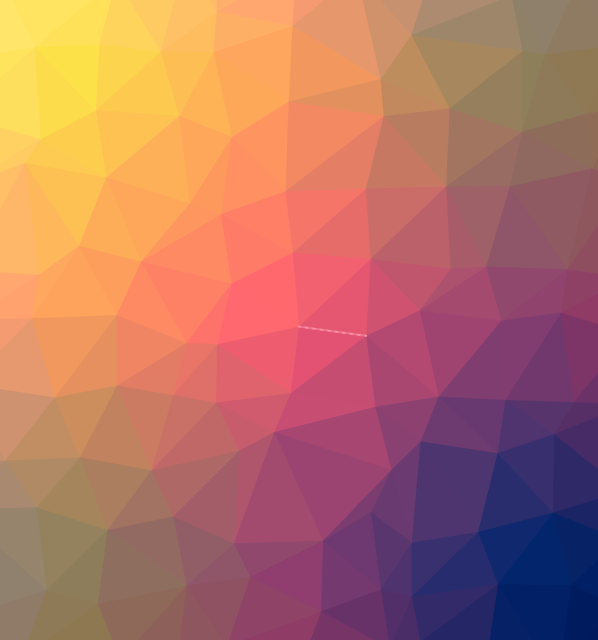
This background is drawn by a WebGL 1 fragment shader. Its source:

```glsl
precision highp float;
uniform vec2 u_resolution;

const vec2 CELL = vec2(0.105, 0.107);
const vec2 ORIGIN = vec2(0.0, -0.0175);

vec2 hash2(vec2 p) {
  vec3 q = fract(p.xyx * vec3(0.1031, 0.1030, 0.0973) + 0.37);
  q += dot(q, q.yzx + 33.33);
  return fract((q.xx + q.yz) * q.zy);
}

// Mesh node: calm in the middle, scattered further out
vec2 node(vec2 id) {
  float scatter = smoothstep(0.5, 2.0, length(id - vec2(0.5, 0.0)));
  vec2 jitter = (hash2(id + 20.0) - vec2(0.5, 0.36)) * 0.76 * scatter;
  jitter.y += 0.067 * cos(3.14159 * id.x);
  return ORIGIN + (id + jitter) * CELL;
}

// Yellow to pink to navy along one axis
vec3 ramp(float t) {
  vec3 c = mix(vec3(1.0, 0.90, 0.44), vec3(0.99, 0.88, 0.28), smoothstep(0.0, 0.13, t));
  c = mix(c, vec3(1.0, 0.345, 0.45), clamp((t - 0.13) / 0.37, 0.0, 1.0));
  c = mix(c, vec3(0.01, 0.15, 0.43), clamp((t - 0.5) / 0.37, 0.0, 1.0));
  return mix(c, vec3(0.0, 0.10, 0.36), smoothstep(0.87, 1.0, t));
}

// Blend of the horizontal and vertical ramps
vec3 field(vec2 p) {
  float aspect = u_resolution.x / u_resolution.y;
  vec2 t = clamp(vec2(p.x / aspect + 0.5, 0.5 - p.y), 0.0, 1.0);
  vec3 bend = vec3(1.2, 0.9, 1.2);
  vec3 sum = pow(ramp(t.x), bend) + pow(ramp(t.y), bend);
  return pow(0.5 * sum, 1.0 / bend);
}

float cross2(vec2 a, vec2 b) {
  return a.x * b.y - a.y * b.x;
}

float edgeDistance(vec2 p, vec2 a, vec2 b) {
  return cross2(b - a, p - a) / max(length(b - a), 1e-5);
}

// Flat facet, weighted by its coverage of the pixel
vec4 facet(vec2 p, vec2 a, vec2 b, vec2 c, float pixel) {
  float side = sign(cross2(b - a, c - a));
  float d = min(side * edgeDistance(p, a, b),
            min(side * edgeDistance(p, b, c), side * edgeDistance(p, c, a)));
  float cover = clamp(d / pixel + 0.5, 0.0, 1.0);
  return vec4(field((a + b + c) / 3.0), 1.0) * cover;
}

void main() {
  float pixel = 1.0 / u_resolution.y;
  vec2 p = (gl_FragCoord.xy - 0.5 * u_resolution) * pixel;
  vec2 home = floor((p - ORIGIN) / CELL);

  // Each cell is split along its shorter diagonal
  vec4 total = vec4(field(p), 1.0) * 0.001;
  for (int j = -1; j <= 1; j++) {
    for (int i = -1; i <= 1; i++) {
      vec2 id = home + vec2(float(i), float(j));
      vec2 a = node(id);
      vec2 b = node(id + vec2(1.0, 0.0));
      vec2 c = node(id + vec2(1.0, 1.0));
      vec2 d = node(id + vec2(0.0, 1.0));
      if (distance(a, c) < 1.1 * distance(b, d)) {
        total += facet(p, a, b, c, pixel) + facet(p, a, c, d, pixel);
      } else {
        total += facet(p, a, b, d, pixel) + facet(p, b, c, d, pixel);
      }
    }
  }
  vec3 color = total.rgb / total.a;

  // Fine dashed highlight on the central edge
  vec2 start = node(vec2(0.0));
  vec2 span = node(vec2(1.0, 0.0)) - start;
  float along = clamp(dot(p - start, span) / dot(span, span), 0.0, 1.0);
  float gap = length(p - start - span * along);
  float line = 1.0 - smoothstep(0.0006, 0.0006 + 1.2 * pixel, gap);
  float dash = 0.6 + 0.25 * cos(along * 56.5);
  color = mix(color, vec3(1.0, 0.62, 0.70), line * dash);

  gl_FragColor = vec4(color, 1.0);
}
```
